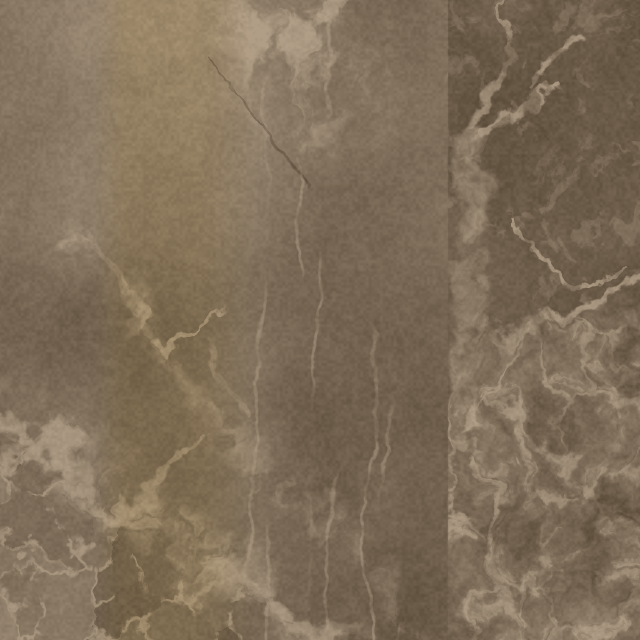
Give the GLSL for this texture, as a WebGL 2 fragment shader.

```glsl
#version 300 es
precision highp float;
uniform vec2 u_resolution;
out vec4 fragColor;

const vec3 DARK_STONE = vec3(0.375, 0.315, 0.245);
const vec3 PALE_STONE = vec3(0.620, 0.550, 0.465);
const vec3 OCHRE_TINT = vec3(1.0, 0.985, 0.90);
const float SEAM_X = 0.70;
const float VEIN_TONE = 1.12;
const float GRAIN_AMOUNT = 0.34;
const float GRAIN_SCALE = 230.0;
const float COARSE_WARP = 0.13;
const float FINE_WARP = 0.035;
const int HAIRLINES = 7;

float hash(vec2 c) {
  vec3 q = fract(c.xyx * 0.1031);
  q += dot(q, q.yzx + 33.33);
  return fract((q.x + q.y) * q.z);
}

float noise(vec2 p) {
  vec2 i = floor(p), f = fract(p);
  f = f * f * (3.0 - 2.0 * f);
  return mix(mix(hash(i), hash(i + vec2(1, 0)), f.x),
             mix(hash(i + vec2(0, 1)), hash(i + vec2(1, 1)), f.x), f.y);
}

float fbm(vec2 p) {
  float sum = 0.0, weight = 0.5;
  for (int i = 0; i < 5; i++) {
    sum += weight * noise(p);
    p = mat2(1.6, 1.2, -1.2, 1.6) * p + 7.3;
    weight *= 0.5;
  }
  return sum / 0.96875;
}

vec2 warpField(vec2 p) {
  return vec2(fbm(p), fbm(p + 41.7)) - 0.5;
}

// Broken fragments: x is the gap to the nearest border, y a tone per fragment
vec2 fragments(vec2 p) {
  vec2 cell = floor(p);
  float first = 9.0, second = 9.0, tone = 0.0;
  for (int j = -1; j <= 1; j++)
    for (int i = -1; i <= 1; i++) {
      vec2 c = cell + vec2(i, j);
      float d = length(c + vec2(hash(c + 3.1), hash(c + 57.9)) - p);
      if (d < first) { second = first; first = d; tone = hash(c + 91.3); }
      else second = min(second, d);
    }
  return vec2(second - first, tone);
}

// Tapered stroke with a soft border
float vein(vec2 p, vec2 a, vec2 b, float startWidth, float endWidth) {
  vec2 ab = b - a;
  float h = clamp(dot(p - a, ab) / dot(ab, ab), 0.0, 1.0);
  float w = mix(startWidth, endWidth, h);
  return 1.0 - smoothstep(w * 0.35, w, length(p - a - h * ab));
}

// Thin, broken, nearly upright lines
float hairlines(vec2 p) {
  float sum = 0.0;
  for (int i = 0; i < HAIRLINES; i++) {
    float k = float(i);
    float x = 0.40 + 0.045 * k + (0.04 + 0.08 * hash(vec2(k, 5.0))) * (p.y - 0.4);
    x += 0.03 * (noise(vec2(p.y * 6.0, k * 9.0)) - 0.5);
    float shown = smoothstep(0.38, 0.62, noise(vec2(p.y * 5.0 + k * 3.7, k * 13.0)));
    sum = max(sum, shown * (1.0 - smoothstep(0.0008, 0.0042, abs(p.x - x))));
  }
  return sum;
}

float leftSlab(vec2 p, vec2 q, float cloud, float flecks) {
  float glow = exp(-pow((p.x - 0.27) / 0.21, 2.0)) * smoothstep(0.32, 1.0, p.y);
  float tone = 0.36 + 0.55 * (cloud - 0.5) + 0.40 * glow + 0.10 * smoothstep(0.4, 1.0, p.y);
  tone -= 0.20 * smoothstep(0.35, 0.68, p.x) * (1.0 - smoothstep(0.2, 0.9, p.y));

  // Brushed pale patch near the top
  float patchMask = 1.0 - smoothstep(0.3, 1.1, length((q - vec2(0.48, 0.94)) / vec2(0.13, 0.24)));
  tone += 0.65 * patchMask * smoothstep(0.38, 0.65, fbm(q * vec2(30, 13)));

  // Falling bands of pale flecks
  float lowerBand = q.y - (0.36 - 0.70 * q.x);
  float upperBand = q.y - (0.74 - 1.10 * q.x);
  float bands = exp(-pow(lowerBand / 0.045, 2.0)) + 0.6 * exp(-pow(upperBand / 0.035, 2.0)) * smoothstep(0.08, 0.14, p.x);
  tone += 0.62 * bands * smoothstep(0.35, 0.65, flecks);

  // Fragments under the lower band
  vec2 shard = fragments(q * vec2(13, 11));
  float broken = 1.0 - smoothstep(-0.06, 0.05, lowerBand);
  tone += broken * 0.55 * (shard.y - 0.45);
  float light = broken * (1.0 - smoothstep(0.02, 0.13, shard.x)) * smoothstep(0.38, 0.58, flecks);

  // Main veins
  light = max(light, 0.9 * vein(q, vec2(-0.02, 0.38), vec2(0.23, 0.19), 0.013, 0.014));
  light = max(light, 0.8 * vein(q, vec2(0.23, 0.19), vec2(0.52, 0.0), 0.012, 0.020));
  light = max(light, 0.8 * vein(q, vec2(0.23, 0.20), vec2(0.32, 0.34), 0.016, 0.006));
  light = max(light, vein(q, vec2(0.115, 0.61), vec2(0.28, 0.45), 0.016, 0.007));
  light = max(light, vein(q, vec2(0.28, 0.45), vec2(0.33, 0.52), 0.008, 0.005));
  light = max(light, 0.7 * vein(q, vec2(0.35, 0.48), vec2(0.39, 0.38), 0.008, 0.012));
  light = max(light, 0.7 * hairlines(p + 0.3 * (q - p)));
  tone = mix(tone, VEIN_TONE, light * (0.35 + 0.5 * smoothstep(0.3, 0.6, flecks)));

  float crack = vein(p + 0.4 * (q - p), vec2(0.33, 0.91), vec2(0.48, 0.71), 0.002, 0.005);
  return tone - 0.4 * crack;
}

float rightSlab(vec2 p, vec2 q, float cloud, float flecks) {
  float tone = 0.06 + 0.6 * (cloud - 0.5) + 0.3 * smoothstep(0.58, 0.75, flecks);

  // Mottled pale ground below the rising vein
  float pale = 1.0 - smoothstep(-0.03, 0.02, q.y - (0.43 + 0.5 * (q.x - 0.78)));
  tone += pale * (0.36 + 1.2 * (flecks - 0.5));
  vec2 shard = fragments(q * vec2(11, 8) + 4.0);
  float light = 0.8 * pale * (1.0 - smoothstep(0.02, 0.11, shard.x)) * smoothstep(0.40, 0.60, cloud + 0.05);

  // Broad trunk and its branches
  float trunk = vein(q, vec2(0.735, 0.79), vec2(0.735, 0.40), 0.036, 0.052);
  tone = mix(tone, 0.62 + 1.3 * (flecks - 0.5), trunk);
  light = max(light, 0.8 * vein(q, vec2(0.735, 0.82), vec2(0.81, 1.01), 0.014, 0.004));
  light = max(light, vein(q, vec2(0.76, 0.79), vec2(0.89, 0.86), 0.014, 0.008));
  light = max(light, vein(q, vec2(0.82, 0.84), vec2(0.92, 0.94), 0.008, 0.014));
  light = max(light, vein(q, vec2(0.78, 0.43), vec2(1.01, 0.56), 0.017, 0.010));
  light = max(light, vein(q, vec2(0.81, 0.65), vec2(0.88, 0.57), 0.004, 0.008));
  light = max(light, vein(q, vec2(0.88, 0.57), vec2(0.99, 0.58), 0.008, 0.005));
  light = max(light, 0.8 * vein(q, vec2(0.73, 0.30), vec2(0.81, 0.02), 0.008, 0.012));
  return mix(tone, VEIN_TONE, light * (0.4 + 0.55 * smoothstep(0.3, 0.6, flecks)));
}

void main() {
  vec2 p = gl_FragCoord.xy / u_resolution;
  vec2 q = p + COARSE_WARP * warpField(p * 9.0) + FINE_WARP * warpField(p * 45.0 + 8.0);
  float cloud = fbm(p * vec2(8, 6) + 2.0);
  float flecks = fbm(q * 34.0 + 19.0);

  float seam = smoothstep(SEAM_X - 0.0015, SEAM_X + 0.0015, p.x);
  float tone = mix(leftSlab(p, q, cloud, flecks), rightSlab(p, q, cloud, flecks), seam);

  // Fine grain
  float grain = 0.6 * noise(p * GRAIN_SCALE) + 0.4 * noise(p * GRAIN_SCALE * 0.5 + 31.0);
  tone += GRAIN_AMOUNT * (grain - 0.5) + 0.04;

  vec3 stone = mix(DARK_STONE, PALE_STONE, clamp(tone, -0.25, 1.3));
  float ochre = smoothstep(0.14, 0.20, p.x) * (1.0 - smoothstep(0.30, 0.42, p.x));
  fragColor = vec4(stone * mix(vec3(1), OCHRE_TINT, ochre), 1.0);
}
```
